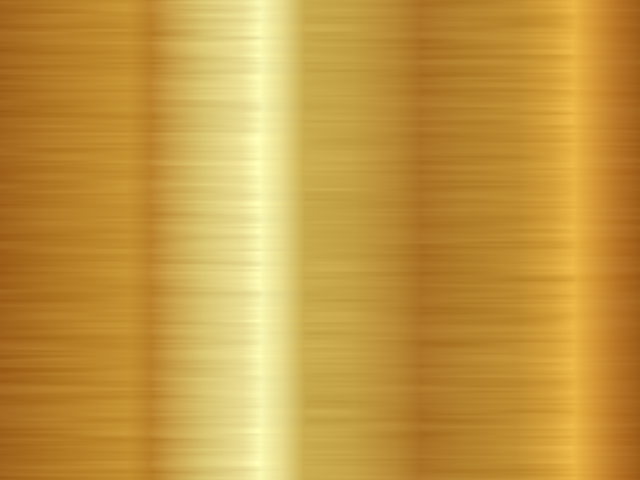
A WebGL 1 fragment shader for this texture:

```glsl
precision highp float;

uniform vec2 u_resolution;

#define GRAIN_STRENGTH 0.12
#define GRAIN_SHIFT 0.016
#define FINE_ROWS 190.0
#define FINE_COLUMNS 9.0
#define OCTAVES 4

float hash(vec2 p) {
  vec3 q = fract(vec3(p.xyx) * 0.1031);
  q += dot(q, q.yzx + 33.33);
  return fract((q.x + q.y) * q.z);
}

float valueNoise(vec2 p) {
  vec2 cell = floor(p);
  vec2 f = fract(p);
  f = f * f * (3.0 - 2.0 * f);
  float low = mix(hash(cell), hash(cell + vec2(1.0, 0.0)), f.x);
  float high = mix(hash(cell + vec2(0.0, 1.0)), hash(cell + vec2(1.0, 1.0)), f.x);
  return mix(low, high, f.y);
}

// Long horizontal scratches, centred on zero
float brushedGrain(vec2 uv) {
  float sum = 0.0;
  float weight = 0.36;
  vec2 scale = vec2(FINE_COLUMNS, FINE_ROWS);
  for (int i = 0; i < OCTAVES; i++) {
    float row = floor(uv.y * scale.y);
    vec2 offset = vec2(hash(vec2(float(i), 7.0)) * 40.0, float(i) * 17.0);
    // A gentle stagger keeps the scratch ends from lining up
    offset.x += 0.6 * valueNoise(vec2(row * 0.37, float(i)));
    sum += weight * (valueNoise(uv * scale + offset) - 0.5);
    scale *= vec2(0.72, 0.55);
    weight *= 0.8;
  }
  return sum;
}

// Blends toward the next colour stop between two positions
vec3 stop(vec3 base, float x, float from, float to, vec3 next) {
  return mix(base, next, clamp((x - from) / (to - from), 0.0, 1.0));
}

vec3 goldSheen(float x) {
  vec3 c = vec3(0.63, 0.39, 0.11);
  c = stop(c, x, 0.00, 0.10, vec3(0.71, 0.49, 0.15));
  c = stop(c, x, 0.10, 0.20, vec3(0.77, 0.57, 0.19));
  c = stop(c, x, 0.20, 0.236, vec3(0.73, 0.51, 0.17));
  c = stop(c, x, 0.236, 0.27, vec3(0.79, 0.63, 0.29));
  c = stop(c, x, 0.27, 0.32, vec3(0.85, 0.77, 0.44));
  c = stop(c, x, 0.32, 0.38, vec3(0.92, 0.87, 0.58));
  c = stop(c, x, 0.38, 0.407, vec3(0.98, 0.97, 0.70));
  c = stop(c, x, 0.407, 0.44, vec3(0.91, 0.86, 0.55));
  c = stop(c, x, 0.44, 0.476, vec3(0.79, 0.67, 0.30));
  c = stop(c, x, 0.476, 0.55, vec3(0.77, 0.63, 0.27));
  c = stop(c, x, 0.55, 0.62, vec3(0.72, 0.53, 0.20));
  c = stop(c, x, 0.62, 0.657, vec3(0.67, 0.45, 0.15));
  c = stop(c, x, 0.657, 0.72, vec3(0.70, 0.50, 0.17));
  c = stop(c, x, 0.72, 0.81, vec3(0.75, 0.55, 0.19));
  c = stop(c, x, 0.81, 0.86, vec3(0.83, 0.62, 0.22));
  c = stop(c, x, 0.86, 0.897, vec3(0.92, 0.71, 0.27));
  c = stop(c, x, 0.897, 0.93, vec3(0.83, 0.59, 0.21));
  c = stop(c, x, 0.93, 0.965, vec3(0.72, 0.46, 0.15));
  return stop(c, x, 0.965, 1.0, vec3(0.62, 0.37, 0.10));
}

void main() {
  vec2 uv = gl_FragCoord.xy / u_resolution;
  float grain = brushedGrain(uv);

  // Scratches nudge the reflection sideways and vary its brightness
  vec3 color = goldSheen(uv.x + grain * GRAIN_SHIFT);
  color += grain * GRAIN_STRENGTH * vec3(0.85, 1.0, 0.9);

  gl_FragColor = vec4(clamp(color, 0.0, 1.0), 1.0);
}
```
